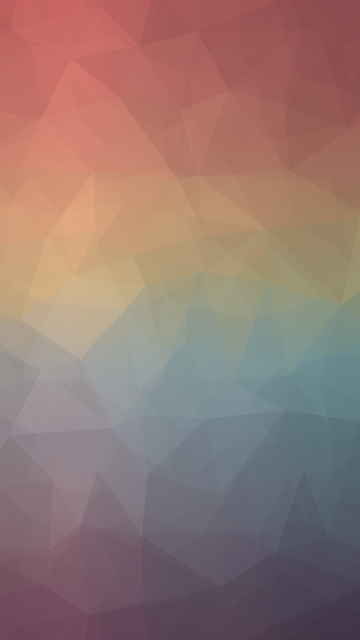
Give the GLSL for this background, as a Shadertoy shader.

```glsl
const vec2 CANVAS = vec2(9.0, 16.0);

// Vertical colour ramps, listed from top to bottom
const vec3 WARM[10] = vec3[10](
    vec3(203, 103, 100), vec3(208, 114, 107), vec3(212, 132, 114), vec3(220, 162, 124),
    vec3(212, 178, 132), vec3(170, 165, 160), vec3(152, 142, 150), vec3(146, 124, 132),
    vec3(126, 90, 104), vec3(112, 70, 90));
const vec3 MIDDLE[10] = vec3[10](
    vec3(165, 88, 88), vec3(172, 100, 95), vec3(180, 118, 102), vec3(187, 147, 112),
    vec3(172, 160, 122), vec3(137, 160, 162), vec3(122, 137, 146), vec3(112, 114, 126),
    vec3(96, 84, 100), vec3(84, 66, 84));
const vec3 SHADED[10] = vec3[10](
    vec3(138, 74, 78), vec3(145, 82, 82), vec3(152, 96, 86), vec3(158, 126, 96),
    vec3(148, 148, 112), vec3(104, 138, 142), vec3(90, 118, 124), vec3(82, 96, 108),
    vec3(74, 72, 90), vec3(64, 50, 68));

vec2 hash2(vec2 p) {
    vec3 q = fract(p.xyx * vec3(0.1031, 0.1030, 0.0973));
    q += dot(q, q.yzx + 33.33);
    return fract((q.xx + q.yz) * q.zy);
}

// Smooth colour field behind the facets
vec3 gradient(vec2 uv) {
    uv = clamp(uv, 0.0, 1.0);
    float row = (1.0 - uv.y) * 9.0;
    int i = min(int(row), 8);
    float t = row - float(i);
    vec3 left = mix(WARM[i], WARM[i + 1], t);
    vec3 centre = mix(MIDDLE[i], MIDDLE[i + 1], t);
    vec3 right = mix(SHADED[i], SHADED[i + 1], t);
    vec3 col = mix(left, centre, smoothstep(0.15, 0.55, uv.x));
    col = mix(col, right, smoothstep(0.5, 1.0, uv.x));
    float edgeShade = 1.0 - smoothstep(0.0, 0.18, uv.x);
    return col / 255.0 * (1.0 - 0.07 * edgeShade);
}

vec2 vertex(vec2 id, float seed) {
    return id + 0.5 + 0.8 * (hash2(id + seed) - 0.5);
}

float edgeDistance(vec2 p, vec2 a, vec2 b) {
    vec2 e = b - a;
    return (e.x * (p.y - a.y) - e.y * (p.x - a.x)) / max(length(e), 0.001);
}

// Adds one flat facet, weighted by its antialiased coverage
void addFacet(inout vec4 sum, vec2 p, vec2 a, vec2 b, vec2 c, float scale, float seed) {
    float side = edgeDistance(c, a, b) < 0.0 ? -1.0 : 1.0;
    float inside = side * min(side * edgeDistance(p, a, b) * side,
        min(side * edgeDistance(p, b, c) * side, side * edgeDistance(p, c, a) * side));
    inside = min(side * edgeDistance(p, a, b),
        min(side * edgeDistance(p, b, c), side * edgeDistance(p, c, a)));
    float pixel = CANVAS.y * scale / iResolution.y;
    float cover = clamp(0.5 + inside / pixel, 0.0, 1.0);
    if (cover <= 0.0) return;
    vec2 middle = (a + b + c) / 3.0;
    vec3 col = gradient(mix(middle, p, 0.4) / (scale * CANVAS));
    col *= 1.0 + 0.1 * (hash2(middle * 37.0 + seed).x - 0.5);
    sum += vec4(col, 1.0) * cover;
}

// Jittered grid, each cell split along its shorter diagonal
vec3 mesh(vec2 p, float scale, float seed) {
    p *= scale;
    vec4 sum = vec4(0.0);
    for (int y = -2; y <= 1; y++)
    for (int x = -2; x <= 1; x++) {
        vec2 id = floor(p) + vec2(x, y);
        vec2 a = vertex(id, seed);
        vec2 b = vertex(id + vec2(1, 0), seed);
        vec2 c = vertex(id + vec2(1, 1), seed);
        vec2 d = vertex(id + vec2(0, 1), seed);
        if (distance(a, c) < distance(b, d)) {
            addFacet(sum, p, a, b, c, scale, seed);
            addFacet(sum, p, a, c, d, scale, seed);
        } else {
            addFacet(sum, p, a, b, d, scale, seed);
            addFacet(sum, p, b, c, d, scale, seed);
        }
    }
    return sum.rgb / max(sum.a, 0.001);
}

void mainImage(out vec4 fragColor, in vec2 fragCoord) {
    vec2 p = fragCoord / iResolution.xy * CANVAS;
    // Broad facets with a faint finer layer over them
    vec3 col = mix(mesh(p, 0.64, 17.0), mesh(p, 0.9, 71.0), 0.35);
    fragColor = vec4(col, 1.0);
}
```
